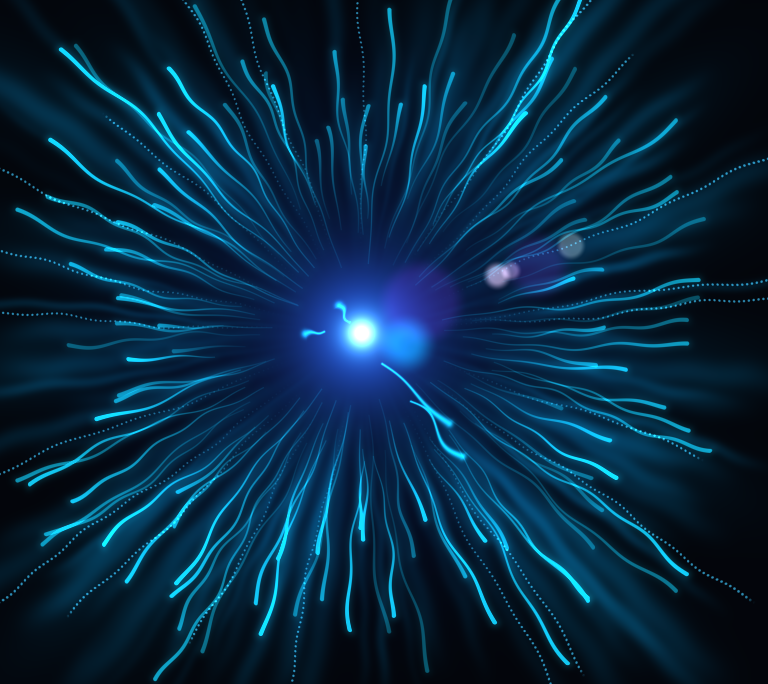
A Shadertoy shader for this background:

```glsl
// A burst of glowing cyan fibres around a blue-white light, with lens flare discs.
// Each fibre is a wavy ray in its own rotated frame; hashed loops draw blurred
// streaks (gathered into broad plumes), sharp fibres and dotted trails.

const vec2  CENTER = vec2(0.471, 0.513);   // light position, fraction of the canvas
const float TAU = 6.2831853;
const int   STREAKS = 110;
const int   FIBRES = 112;
const int   TRAILS = 21;
const float DOTS_PER_UNIT = 140.0;
const vec3  NIGHT = vec3(0.010, 0.020, 0.042);
const vec3  NAVY = vec3(0.020, 0.058, 0.170);
const vec3  TEAL = vec3(0.012, 0.390, 0.560);
const vec3  CYAN = vec3(0.060, 0.760, 0.900);
const vec3  DOT_BLUE = vec3(0.200, 0.640, 0.800);
const vec3  HALO_BLUE = vec3(0.170, 0.360, 0.860);
const vec3  VIOLET = vec3(0.160, 0.040, 0.250);
const vec3  PINK = vec3(0.560, 0.450, 0.500);
const vec3  TAN = vec3(0.270, 0.260, 0.240);

// Broad plumes of haze: angle, distance from the light, strength.
const int PLUMES = 15;
const vec3 PLUME[PLUMES] = vec3[](
    vec3(0.95, 0.47, 1.0), vec3(0.63, 0.49, 0.7), vec3(1.33, 0.41, 0.5),
    vec3(2.30, 0.39, 0.9), vec3(2.51, 0.55, 0.6), vec3(2.88, 0.46, 0.4),
    vec3(3.24, 0.49, 0.8), vec3(3.90, 0.53, 0.7), vec3(4.12, 0.41, 0.6),
    vec3(4.38, 0.31, 0.8), vec3(5.32, 0.30, 0.6), vec3(5.50, 0.48, 0.8),
    vec3(5.87, 0.43, 0.8), vec3(6.21, 0.46, 0.5), vec3(0.32, 0.45, 0.5));

float hash(float n) {
    return fract(sin(n * 91.345 + 4.17) * 4375.85);
}

// Diagonal directions carry longer fibres: 0 on the axes, 1 between.
float diagonal(float angle) {
    return 0.5 - 0.5 * cos(4.0 * angle - 0.2);
}

// Coordinates along and across a ray; bend scales its waviness.
vec2 rayFrame(vec2 p, float angle, float seed, float bend) {
    vec2 dir = vec2(cos(angle), sin(angle));
    float u = dot(p, dir);
    float broad = 0.0075 * sin(u * 17.0 + TAU * hash(seed + 0.31));
    float fine = 0.0030 * sin(u * (45.0 + 25.0 * hash(seed + 0.57)) + TAU * hash(seed + 0.73));
    float wave = (broad + fine) * smoothstep(0.04, 0.30, u);
    return vec2(u, dir.x * p.y - dir.y * p.x - bend * wave);
}

float stratifiedAngle(int i, int count, float seed) {
    return TAU * (float(i) + 1.7 * hash(seed)) / float(count);
}

float plumes(vec2 p) {
    float sum = 0.0;
    for (int i = 0; i < PLUMES; i++) {
        vec2 q = rayFrame(p, PLUME[i].x, 0.0, 0.0) - vec2(PLUME[i].y, 0.0);
        sum += PLUME[i].z * exp(-q.x * q.x / 0.024 - q.y * q.y / 0.0030);
    }
    return sum;
}

// Wide, out-of-focus streaks.
float streaks(vec2 p) {
    float sum = 0.0;
    for (int i = 0; i < STREAKS; i++) {
        float seed = float(i) + 300.0;
        float angle = stratifiedAngle(i, STREAKS, seed);
        vec2 q = rayFrame(p, angle, seed, 0.6);
        float reach = mix(0.40, 0.68, hash(seed + 0.2)) + 0.14 * diagonal(angle);
        float width = mix(0.005, 0.016, hash(seed + 0.4)) * (0.35 + 1.7 * max(q.x, 0.0));
        float fade = smoothstep(0.06, 0.36, q.x) * (1.0 - smoothstep(reach - 0.12, reach, q.x));
        float gain = mix(0.08, 0.70, hash(seed + 0.6));
        sum += gain * fade * exp(-q.y * q.y / (width * width));
    }
    return sum;
}

// Sharp fibres that thicken and brighten toward a rounded tip.
float fibres(vec2 p, float pixel) {
    float sum = 0.0;
    for (int i = 0; i < FIBRES; i++) {
        float seed = float(i) + 20.0;
        float angle = stratifiedAngle(i, FIBRES, seed);
        vec2 q = rayFrame(p, angle, seed, 1.0);
        float start = mix(0.10, 0.22, hash(seed + 0.2));
        float tip = mix(0.24, 0.50, hash(seed + 0.4)) + 0.12 * diagonal(angle);
        float t = clamp((q.x - start) / (tip - start), 0.0, 1.0);
        float outside = max(max(start - q.x, q.x - tip), 0.0);
        float d = length(vec2(outside, q.y));
        float width = mix(0.0005, 0.0027, t * t);
        float line = 1.0 - smoothstep(width - 0.5 * pixel, width + pixel, d);
        float gain = mix(0.30, 1.1, hash(seed + 0.6)) * mix(0.15, 1.0, t);
        sum += gain * (line + 0.18 * exp(-d * d / 0.00007));
    }
    return sum;
}

// Fine dotted trails that run out toward the border.
float trails(vec2 p, float pixel) {
    float sum = 0.0;
    for (int i = 0; i < TRAILS; i++) {
        float seed = float(i) + 700.0;
        vec2 q = rayFrame(p, stratifiedAngle(i, TRAILS, seed), seed, 0.7);
        float along = (fract(q.x * DOTS_PER_UNIT) - 0.5) / DOTS_PER_UNIT;
        float radius = 0.0004 + 0.0017 * max(q.x, 0.0);
        float bead = 1.0 - smoothstep(radius - 0.5 * pixel, radius + pixel, length(vec2(along, q.y)));
        float reach = mix(0.45, 0.85, hash(seed + 0.4));
        sum += bead * smoothstep(0.10, 0.50, q.x) * (1.0 - smoothstep(reach - 0.02, reach, q.x));
    }
    return sum;
}

float disc(vec2 p, vec2 c, float radius, float soft) {
    return 1.0 - smoothstep(radius - soft, radius + soft, length(p - c));
}

// Short stroke from a to b, bent sideways and swelling at its far end.
float curl(vec2 p, vec2 a, vec2 b, float bend) {
    vec2 ab = b - a;
    float t = clamp(dot(p - a, ab) / dot(ab, ab), 0.0, 1.0);
    vec2 c = a + ab * t + bend * sin(TAU * t) * vec2(-ab.y, ab.x);
    float w = mix(0.0016, 0.0055, t * t * t);
    return exp(-dot(p - c, p - c) / (w * w));
}

void mainImage(out vec4 fragColor, in vec2 fragCoord) {
    float pixel = 1.0 / iResolution.y;
    vec2 p = (fragCoord - CENTER * iResolution.xy) * pixel;
    float r = length(p);
    // Backdrop and fibre layers
    vec3 col = mix(NAVY, NIGHT, smoothstep(0.05, 0.55, r));
    float haze = plumes(p);
    col += TEAL * (1.0 - exp(-streaks(p) * (0.35 + 0.75 * haze) - 0.22 * haze));
    col += CYAN * min(fibres(p, pixel), 1.0);
    col += DOT_BLUE * min(trails(p, pixel), 1.0) * 0.8;
    // Stray strokes close to the light
    float strokes = curl(p, vec2(-0.018, 0.016), vec2(-0.033, 0.040), 0.12);
    strokes += curl(p, vec2(-0.055, 0.002), vec2(-0.082, -0.001), 0.06);
    strokes += curl(p, vec2(0.030, -0.045), vec2(0.128, -0.132), 0.025);
    strokes += curl(p, vec2(0.072, -0.100), vec2(0.147, -0.180), 0.08);
    col += CYAN * min(strokes, 1.0);
    // Lens flare discs
    col += VIOLET * 0.55 * disc(p, vec2(0.088, 0.045), 0.055, 0.014);
    col += VIOLET * 0.60 * disc(p, vec2(0.257, 0.098), 0.040, 0.016);
    col += vec3(0.0, 0.32, 0.38) * disc(p, vec2(0.066, -0.016), 0.030, 0.018);
    col += PINK * disc(p, vec2(0.198, 0.084), 0.016, 0.007);
    col += PINK * 0.6 * disc(p, vec2(0.218, 0.091), 0.012, 0.005);
    col += TAN * disc(p, vec2(0.306, 0.128), 0.018, 0.005);
    // Central light: wide blue halo, cyan bloom, white core
    col += HALO_BLUE * (0.62 * exp(-r * r / 0.0090) + 0.30 * exp(-r / 0.085));
    col += vec3(0.20, 0.55, 0.45) * exp(-r * r / 0.0010);
    col += vec3(0.9) * exp(-r * r / 0.0003);
    fragColor = vec4(min(col, 1.0), 1.0);
}
```
